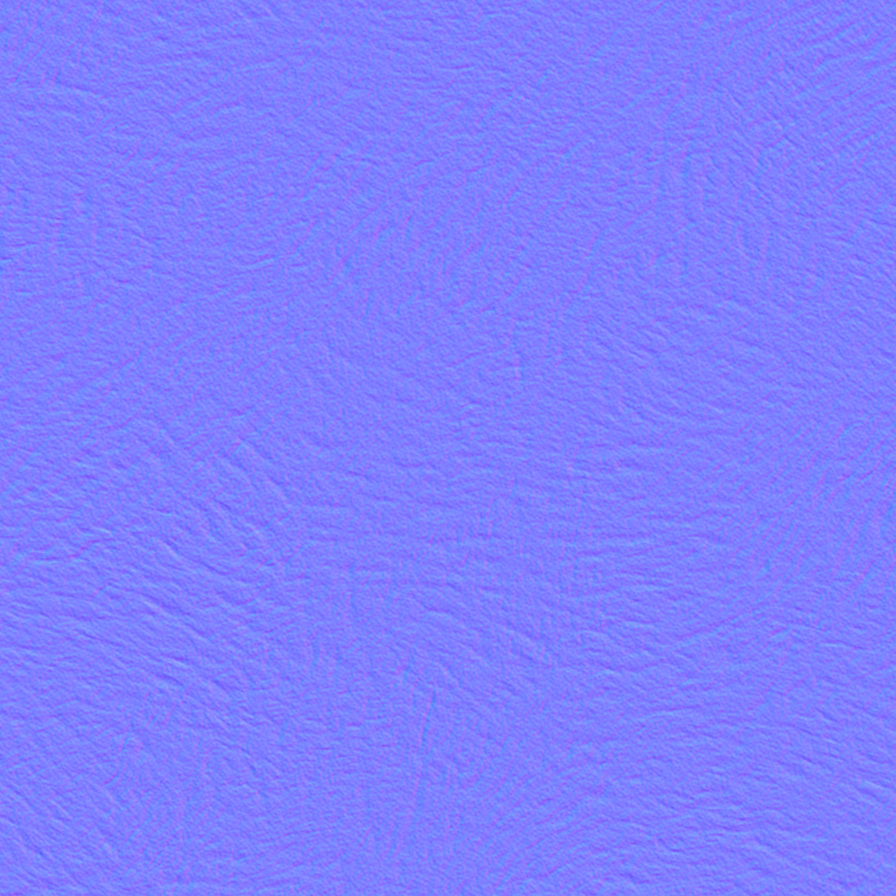
Give the GLSL for this texture map, as a Shadertoy shader.

```glsl
// Tangent-space normal map of a finely creased, brushed hide with crossing patches of strokes.

const float LEAN = 0.35;                      // mean stroke angle, radians
const float SPREAD = 2.5;                     // full range of stroke angles
const vec2 BROAD_FREQ = vec2(22.0, 76.0);     // strokes along, across
const vec2 FINE_FREQ = vec2(42.0, 132.0);
const float BROAD_PATCHES = 6.0;              // patches per canvas side
const float FINE_PATCHES = 9.0;
const float BROAD_DEPTH = 0.125;              // typical slope of each layer
const float FINE_DEPTH = 0.145;
const float RIDGE = 0.45;                     // share of sharp ridges in a stroke
const float RIDGE_SOFTNESS = 0.05;
const float BEND = 0.004;                     // waviness of the strokes
const float BEND_FREQ = 36.0;
const float GRAIN_FREQ = 240.0;
const float GRAIN_DEPTH = 0.1;
const float PATCH_RADIUS = 1.2;               // in patch cells
const float SAMPLE_STEP = 1.0 / 1024.0;       // distance for measuring slopes

float hash(vec2 p) {
    return fract(sin(dot(p, vec2(127.1, 311.7))) * 43758.5453);
}

vec2 hash2(vec2 p) {
    return vec2(hash(p), hash(p + vec2(37.2, 17.9)));
}

float cornerSlope(vec2 cell, vec2 corner, vec2 f) {
    return dot(hash2(cell + corner) * 2.0 - 1.0, f - corner);
}

// Smooth gradient noise around zero
float noise(vec2 p) {
    vec2 cell = floor(p), f = fract(p);
    vec2 u = f * f * f * (f * (f * 6.0 - 15.0) + 10.0);
    float low = mix(cornerSlope(cell, vec2(0, 0), f), cornerSlope(cell, vec2(1, 0), f), u.x);
    float high = mix(cornerSlope(cell, vec2(0, 1), f), cornerSlope(cell, vec2(1, 1), f), u.x);
    return mix(low, high, u.y);
}

// Overlapping patches, each filled with strokes in its own direction
float creases(vec2 p, vec2 freq, float patches, float seed) {
    vec2 q = p * patches;
    vec2 cell = floor(q);
    float sum = 0.0, power = 0.0;
    for (int j = -1; j <= 1; j++) {
        for (int i = -1; i <= 1; i++) {
            vec2 id = cell + vec2(i, j);
            vec2 rnd = hash2(id + seed);
            vec2 d = q - (id + 0.25 + 0.5 * rnd);
            float weight = max(0.0, 1.0 - dot(d, d) / (PATCH_RADIUS * PATCH_RADIUS));
            weight *= weight;

            float angle = LEAN + SPREAD * (hash(id + seed + 7.3) - 0.5);
            vec2 along = vec2(cos(angle), sin(angle));
            vec2 across = vec2(-along.y, along.x);
            float n = noise(vec2(dot(p, along), dot(p, across)) * freq + 40.0 * rnd);
            float ridge = 0.2 - sqrt(n * n + RIDGE_SOFTNESS * RIDGE_SOFTNESS);
            float strength = mix(0.7, 1.4, rnd.y);

            sum += weight * strength * mix(n, ridge, RIDGE);
            power += weight * weight;
        }
    }
    return sum / (sqrt(power) * freq.y);
}

// Fine isotropic grain, turned away from the pixel axes
float grain(vec2 p) {
    vec2 g = mat2(0.8, 0.6, -0.6, 0.8) * p * GRAIN_FREQ;
    return (noise(g) + noise(g * 0.53 + 19.0)) / GRAIN_FREQ;
}

float height(vec2 p) {
    vec2 b = p * BEND_FREQ;
    vec2 bent = p + BEND * vec2(noise(b), noise(b + 31.4));
    return BROAD_DEPTH * creases(bent, BROAD_FREQ, BROAD_PATCHES, 3.0)
         + FINE_DEPTH * creases(bent, FINE_FREQ, FINE_PATCHES, 51.0)
         + GRAIN_DEPTH * grain(p);
}

void mainImage(out vec4 fragColor, in vec2 fragCoord) {
    vec2 p = fragCoord / iResolution.y;

    // Slopes by finite differences
    float h = height(p);
    float slopeX = (height(p + vec2(SAMPLE_STEP, 0.0)) - h) / SAMPLE_STEP;
    float slopeY = (height(p + vec2(0.0, SAMPLE_STEP)) - h) / SAMPLE_STEP;

    // Encode with the green channel pointing up
    vec3 normal = normalize(vec3(-slopeX, -slopeY, 1.0));
    fragColor = vec4(normal * 0.5 + 0.5, 1.0);
}
```
